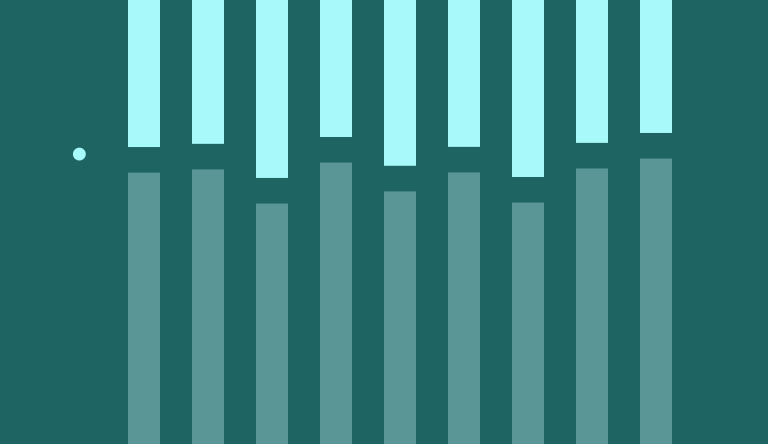
This background is drawn by a Shadertoy shader. Its source:

```glsl
const vec3 BACKGROUND = vec3(0.114, 0.392, 0.390);
const vec3 UPPER_BAR  = vec3(0.660, 0.982, 0.982);
const vec3 LOWER_BAR  = vec3(0.355, 0.590, 0.588);

// Lengths are in column pitches; the canvas is PITCHES wide.
const float PITCHES    = 12.0;
const int   BARS       = 9;
const float FIRST_BAR  = 2.0;   // left edge of the first bar
const float BAR_WIDTH  = 0.5;
const float GAP_HEIGHT = 0.4;
const vec2  DOT_CENTER = vec2(1.24, 4.53);
const float DOT_RADIUS = 0.1;

// Height of each gap's middle above the bottom edge
const float GAP_MIDDLE[BARS] = float[BARS](
    4.44, 4.49, 3.957, 4.597, 4.147, 4.443, 3.972, 4.505, 4.66);

// Coverage of a shape from its signed distance, one pixel soft
float coverage(float dist, float pixel) {
    return clamp(0.5 - dist / pixel, 0.0, 1.0);
}

void mainImage(out vec4 fragColor, in vec2 fragCoord) {
    float pixel = PITCHES / iResolution.x;
    vec2 p = fragCoord * pixel;
    vec3 color = BACKGROUND;

    // Repeated bars, each cell centered on its bar
    float fromFirst = p.x - FIRST_BAR - 0.5 * BAR_WIDTH;
    int bar = int(floor(fromFirst + 0.5));
    if (bar >= 0 && bar < BARS) {
        float side = abs(fromFirst - float(bar)) - 0.5 * BAR_WIDTH;
        float rise = p.y - GAP_MIDDLE[bar];
        float column = coverage(side, pixel);
        float upper = column * coverage(0.5 * GAP_HEIGHT - rise, pixel);
        float lower = column * coverage(0.5 * GAP_HEIGHT + rise, pixel);
        color = mix(color, UPPER_BAR, upper);
        color = mix(color, LOWER_BAR, lower);
    }

    // Dot to the left of the bars
    float dotDistance = length(p - DOT_CENTER) - DOT_RADIUS;
    color = mix(color, UPPER_BAR, coverage(dotDistance, pixel));

    fragColor = vec4(color, 1.0);
}
```
